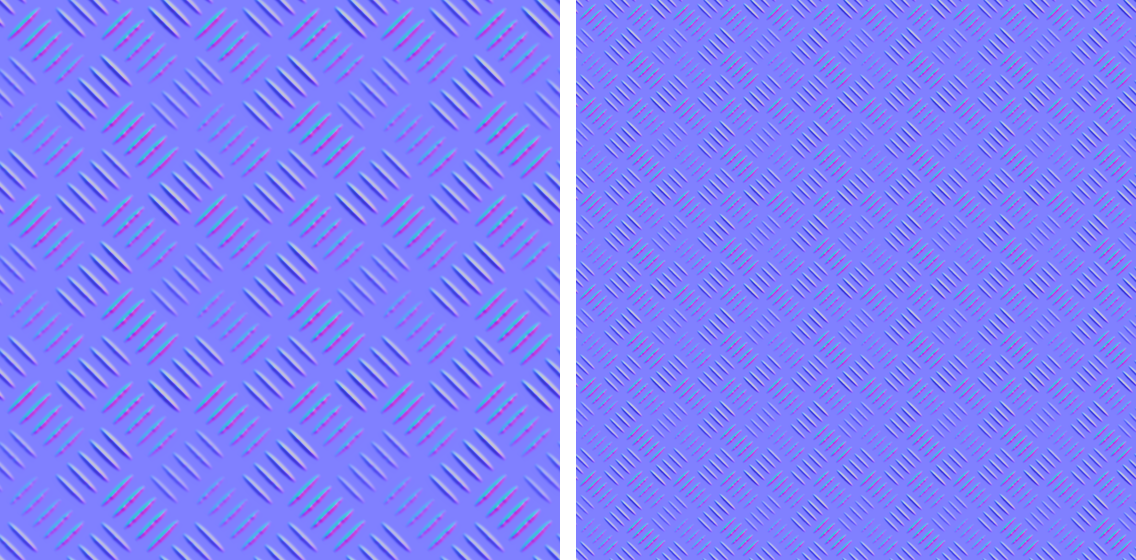
Left, the tile; right, the same tile 2 across and 2 down.
A Shadertoy shader for this texture map:

```glsl
#define CELLS 6.0          // tread cells across and down, an even number
#define BAR_SPACING 0.172  // distance between bars of one group
#define BAR_HALF_LEN 0.25
#define BAR_SIGMA 0.025    // softness of the bar profile
#define BAR_HEIGHT 0.037
#define BEAD_FREQ 24.0     // lumps along a bar, per cell
#define WOBBLE 0.007       // sideways wander of the ridge
#define SLOPE_STEP 0.006   // finite difference step, in cells

float hash(float n) {
    return fract(sin(n * 12.9898) * 4375.85);
}

float noise(float x, float seed) {
    float i = floor(x), f = fract(x);
    f = f * f * (3.0 - 2.0 * f);
    return mix(hash(i + seed), hash(i + 1.0 + seed), f);
}

// Five parallel raised bars; uv.x runs along a bar, uv.y across the group.
float barGroup(vec2 uv, float level, float fade, float bead, float seed) {
    float k = clamp(round(uv.y / BAR_SPACING), -2.0, 2.0);
    float barSeed = seed * 57.0 + k * 9.0 + 31.0;
    float strength = level + fade * k + 0.16 * (hash(barSeed) - 0.5);

    // Worn bars are shorter, lower and lumpier
    float x = uv.x / (BAR_HALF_LEN * mix(0.78, 1.0, strength));
    float taper = clamp(1.0 - x * x, 0.0, 1.0);
    float lump = noise(uv.x * BEAD_FREQ, barSeed);
    float wear = bead * (1.3 - 0.7 * strength);
    float across = uv.y - k * BAR_SPACING + WOBBLE * wear * (lump - 0.5);
    float t = across / (BAR_SIGMA * mix(0.65, 1.0, taper));

    return BAR_HEIGHT * strength * smoothstep(0.0, 1.0, taper)
         * (1.0 - 0.55 * wear * lump) * exp(-t * t);
}

// Two interleaved lattices of bars; strengths repeat every two cells.
float height(vec2 p) {
    const vec4 risingLevel = vec4(0.55, 1.0, 0.85, 0.75);
    const vec4 risingFade = vec4(0.08, 0.0, -0.1, -0.08);
    const vec4 fallingLevel = vec4(0.88, 0.82, 0.5, 0.93);
    const vec4 fallingFade = vec4(0.07, 0.0, -0.03, -0.06);

    // Rising bars, at cell centres
    vec2 id = mod(floor(p), 2.0);
    vec2 q = fract(p) - 0.5;
    int g = int(id.x + 2.0 * id.y);
    vec2 uv = vec2(q.x + q.y, q.x - q.y) * inversesqrt(2.0);
    float h = barGroup(uv, risingLevel[g], risingFade[g], 0.9, float(g));

    // Falling bars, at cell corners
    id = mod(floor(p + 0.5), 2.0);
    q = fract(p + 0.5) - 0.5;
    g = int(id.x + 2.0 * id.y);
    uv = vec2(q.x - q.y, -q.x - q.y) * inversesqrt(2.0);
    return h + barGroup(uv, fallingLevel[g], fallingFade[g], 0.4, float(g) + 4.0);
}

void mainImage(out vec4 fragColor, in vec2 fragCoord) {
    vec2 p = fragCoord / iResolution.xy * CELLS;

    // Tangent space normal from the height slope
    vec2 e = vec2(SLOPE_STEP, 0.0);
    vec2 slope = vec2(height(p + e.xy) - height(p - e.xy),
                      height(p + e.yx) - height(p - e.yx)) / (2.0 * SLOPE_STEP);
    vec3 normal = normalize(vec3(-slope, 1.0));
    fragColor = vec4(0.5 + 0.5 * normal, 1.0);
}
```
